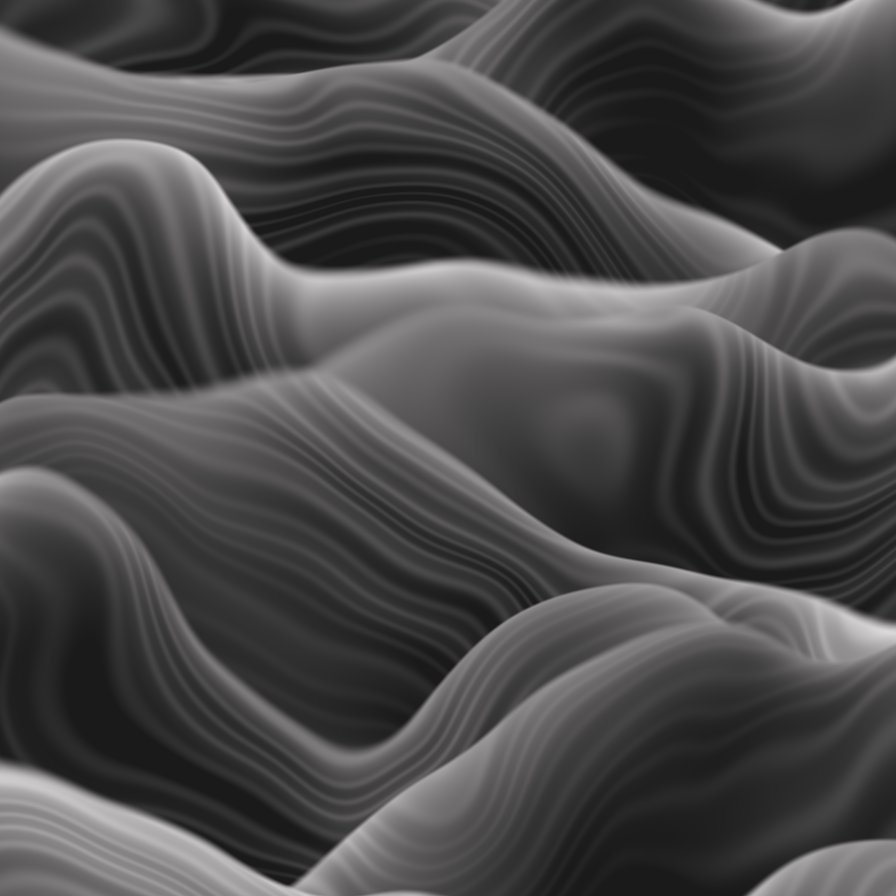
Give the GLSL for this background, as a three.js fragment shader.

```glsl
// Charcoal folds of fine flowing strands, lit along their crests.
// Warped crest curves are stacked from back to front; each fold fades
// downward and carries strands that follow contours of layered sines.
varying vec2 vUv;

// Layered, rotated sines: a smooth irregular field of about -1 to 1.
float swell(vec2 p, float seed) {
  float sum = 0.0;
  float amplitude = 0.55;
  for (int i = 0; i < 4; i++) {
    sum += amplitude * sin(p.x + seed + 1.3 * sin(p.y + seed * 1.7));
    p = mat2(0.8, 0.6, -0.6, 0.8) * p * 1.55 + 2.1;
    amplitude *= 0.45;
  }
  return sum;
}

// Height of the crest line of one fold.
float crestHeight(float x, float fold) {
  float rolling = 0.075 * sin(x * (7.0 + 2.0 * sin(fold * 2.3)) + fold * 2.4);
  float ripple = 0.025 * sin(x * 14.0 + fold * 4.1);
  float slope = 0.3 * (x - 0.5) * sin(fold * 1.9 + 0.6);
  return 1.14 - fold * 0.14 + rolling + ripple + slope;
}

// Bright threads along the contours of the flow inside a fold.
float strands(vec2 p, float depth, float fold) {
  float flow = depth + 0.18 * swell(p * vec2(6.0, 5.5), fold * 2.7);
  float phase = flow * 185.0 + 2.0 * sin(flow * 37.0 + fold);
  float thread = 0.5 + 0.5 * sin(phase);
  float broad = 0.5 + 0.5 * sin(flow * 62.0 + fold * 3.0);
  return mix(thread * thread, broad, 0.45);
}

void main() {
  // Bend the plane so that crests lean and curl.
  vec2 p = vUv + 0.08 * vec2(swell(vUv * 6.2, 1.0), swell(vUv * 5.6, 4.3));
  float tone = 0.2;

  // Stack the folds, nearer ones covering those behind.
  for (int i = 0; i < 9; i++) {
    float fold = float(i);
    float depth = crestHeight(p.x, fold) - p.y;
    float below = max(depth, 0.0);

    float light = 0.85 + 0.45 * swell(p * 4.0 + fold, fold * 1.3);
    float glow = exp(-below * (13.0 + 5.0 * sin(p.x * 7.0 + fold * 2.0)));
    float patches = 0.3 + 0.7 * smoothstep(-0.5, 0.5, swell(p * 6.0, fold + 5.0));
    float rim = exp(-below * 60.0);

    float shade = 0.1 + 0.5 * glow * light;
    shade += 0.17 * strands(p, depth, fold) * patches * (1.0 - 0.6 * rim);
    shade += 0.17 * rim * light;
    shade += 0.07 * swell(p * 7.0 + 3.0, fold * 2.1);

    float softness = 0.007 + 0.004 * sin(p.x * 9.0 + fold);
    tone = mix(tone, shade, smoothstep(-softness, softness, depth));
  }

  // Neutral grey with a faint warm tint in the middle tones.
  tone = clamp(tone, 0.1, 0.85);
  vec3 tint = vec3(0.008, -0.004, 0.001) * smoothstep(0.15, 0.45, tone);
  gl_FragColor = vec4(vec3(tone) + tint, 1.0);
}
```
